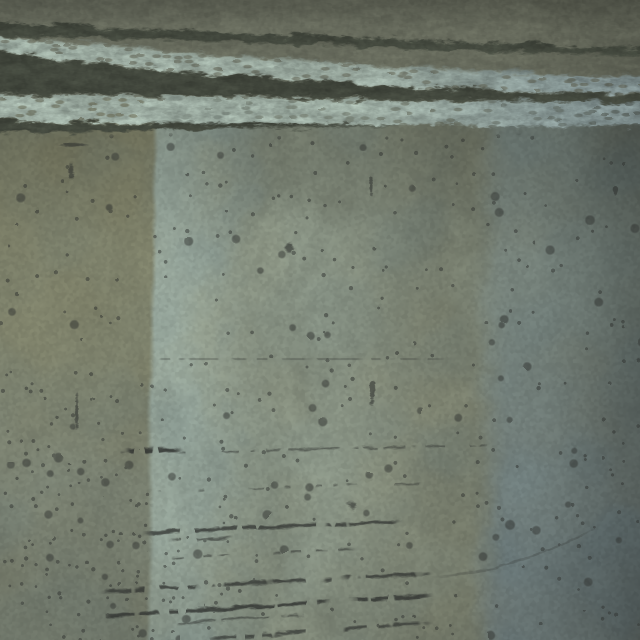
Reproduce this texture procedurally as a Shadertoy shader.

```glsl
// Weathered concrete wall: stained vertical panels below a ledge of chipped,
// alternately lit and shadowed mouldings, with broken scrapes, pits and a crack.
// All irregularity comes from one cellular noise, layered at several scales.

vec2 hash2(vec2 p) {
    vec3 q = fract(p.xyx * vec3(0.1031, 0.1030, 0.0973));
    q += dot(q, q.yzx + 33.33);
    return fract((q.xx + q.yz) * q.zy);
}

// x: distance to nearest point, y: id of its cell, z: smoothly blended value
vec3 cells(vec2 p) {
    vec2 base = floor(p);
    vec2 nearest = vec2(9.0, 0.0);
    vec2 blend = vec2(0.0);
    for (int j = -1; j <= 1; j++)
    for (int i = -1; i <= 1; i++) {
        vec2 cell = base + vec2(i, j);
        vec2 d = cell + hash2(cell) - p;
        float id = hash2(cell + 71.0).x;
        float d2 = dot(d, d);
        if (d2 < nearest.x) nearest = vec2(d2, id);
        blend += vec2(id, 1.0) * exp(-5.0 * d2);
    }
    return vec3(sqrt(nearest.x), nearest.y, blend.x / blend.y);
}

// Layered cellular stains, centred on zero
float mottle(vec2 p) {
    float sum = 0.0, amp = 1.0;
    for (int i = 0; i < 4; i++) {
        sum += amp * (cells(p).z - 0.5);
        p = mat2(1.6, 1.2, -1.2, 1.6) * p + 17.0;
        amp *= 0.6;
    }
    return sum;
}

float band(float v, float lo, float hi, float soft) {
    return smoothstep(lo - soft, lo + soft, v) * (1.0 - smoothstep(hi - soft, hi + soft, v));
}

// Vertical panels, with stains shifting their soft borders
vec3 wallColor(vec2 uv, float stain, float px) {
    float x = uv.x + 0.10 * stain;
    vec3 c = mix(vec3(0.575, 0.64, 0.605), vec3(0.515, 0.56, 0.51), smoothstep(0.27, 0.42, x));
    c = mix(c, vec3(0.455, 0.485, 0.43), 0.85 * smoothstep(0.52, 0.71, x));
    vec3 cool = mix(vec3(0.43, 0.49, 0.495), vec3(0.465, 0.52, 0.50), smoothstep(0.1, 0.6, uv.y));
    c = mix(c, cool, smoothstep(0.73, 0.79, uv.x + 0.02 * stain));
    vec3 warm = mix(vec3(0.465, 0.50, 0.45), vec3(0.485, 0.505, 0.425), smoothstep(0.2, 0.5, uv.y));
    float seam = 0.24 + 0.006 * stain - 0.008 * (0.8 - uv.y);
    c = mix(warm, c, smoothstep(-0.004 - px, 0.004 + px, uv.x - seam));
    c *= 1.0 - 0.27 * smoothstep(0.80, 1.03, uv.x);
    c *= 1.0 - 0.15 * smoothstep(0.55, 0.82, uv.y);
    return c * (1.0 - 0.08 * smoothstep(0.25, 0.0, uv.y));
}

// Ledge: lit faces and shadow gaps, each between two gently curved edges
vec3 addLedge(vec3 c, vec2 uv, float rough, float chip, float px) {
    float x = uv.x, y = uv.y + 0.009 * rough;
    float soft = 0.0015 + px;
    vec3 shade = vec3(0.255, 0.275, 0.235) * (1.0 + 0.18 * rough);
    vec3 lit = mix(vec3(0.60, 0.66, 0.62), vec3(0.49, 0.55, 0.55), smoothstep(0.5, 1.0, x));
    lit *= 1.0 + 0.22 * rough;
    vec3 olive = vec3(0.40, 0.415, 0.36) * (1.0 - 0.15 * smoothstep(0.95, 1.0, uv.y));
    olive *= 1.0 - 0.12 * smoothstep(0.75, 1.0, x) + 0.10 * rough;
    float midTop = 0.919 - 0.125 * x + 0.06 * x * x;
    float lowEdge = 0.812 - 0.020 * x + 0.011 * x * x;
    c = mix(c, olive, smoothstep(-soft, soft, y - 0.845));
    float faces = max(band(y, midTop, 0.945 - 0.105 * x + 0.04 * x * x, 0.003 + px),
                      band(y, lowEdge, 0.852 - 0.012 * x, soft));
    c = mix(c, lit, faces * (1.0 - 0.65 * chip));
    float gaps = max(band(y, 0.945 - 0.031 * x, 0.964 - 0.039 * x, soft),
                     band(y, 0.853 - 0.012 * x, midTop, soft));
    float lip = band(y, 0.792 + 0.018 * x, lowEdge, soft) * (1.0 - smoothstep(0.60, 0.64, x));
    return mix(c, shade, max(gaps, lip));
}

// Broken scrapes: x start, x end, height at start, strength
float scrapes(vec2 uv, float rough, float gaps, float px) {
    vec4 marks[10] = vec4[10](
        vec4(0.18, 0.28, 0.295, 1.0), vec4(0.28, 0.76, 0.293, 0.35),
        vec4(0.23, 0.62, 0.168, 0.8), vec4(0.27, 0.36, 0.156, 0.5),
        vec4(0.27, 0.55, 0.128, 0.45), vec4(0.165, 0.67, 0.075, 0.8),
        vec4(0.165, 0.67, 0.037, 0.9), vec4(0.24, 0.52, 0.024, 0.4),
        vec4(0.33, 0.67, 0.003, 0.7), vec4(0.25, 0.74, 0.232, 0.3));
    float ink = 0.0;
    for (int i = 0; i < 10; i++) {
        vec4 m = marks[i];
        float slope = 0.07 * (1.0 - m.z / 0.44);
        float d = abs(uv.y - m.z - slope * (uv.x - m.x) + 0.004 * rough);
        float width = 0.0028 * m.w;
        float line = 1.0 - smoothstep(width - px, width + px + 0.001, d);
        float broken = smoothstep(0.62 - 0.35 * m.w, 0.78 - 0.35 * m.w, gaps);
        ink = max(ink, line * broken * band(uv.x, m.x, m.y, 0.01) * (0.35 + 0.5 * m.w));
    }
    return ink;
}

// Larger pits: centre and radii
float pits(vec2 uv, float rough) {
    vec4 spots[8] = vec4[8](
        vec4(0.111, 0.733, 0.005, 0.015), vec4(0.120, 0.774, 0.018, 0.003),
        vec4(0.580, 0.708, 0.003, 0.013), vec4(0.581, 0.391, 0.004, 0.018),
        vec4(0.120, 0.360, 0.003, 0.020), vec4(0.962, 0.702, 0.003, 0.011),
        vec4(0.452, 0.613, 0.007, 0.009), vec4(0.552, 0.209, 0.009, 0.010));
    float ink = 0.0;
    for (int i = 0; i < 8; i++) {
        float d = length((uv - spots[i].xy) / spots[i].zw) + 1.1 * rough;
        ink = max(ink, 1.0 - smoothstep(0.5, 1.2, d));
    }
    return 0.6 * ink;
}

void mainImage(out vec4 fragColor, in vec2 fragCoord) {
    vec2 uv = fragCoord / iResolution.xy;
    float px = 1.0 / iResolution.y;
    float stain = mottle(uv * vec2(11.0, 9.0));
    float rough = mottle(uv * vec2(35.0, 90.0) + 5.0);
    float grain = cells(uv * 210.0).z - 0.5;
    float gaps = cells(uv * vec2(75.0, 28.0)).z;
    float wall = 1.0 - smoothstep(0.78, 0.80, uv.y);

    vec3 c = wallColor(uv, stain, px);
    float middle = band(uv.x, 0.26, 0.74, 0.04);
    c *= 1.0 + (0.06 + 0.09 * middle) * stain;
    c += vec3(0.012, 0.0, -0.016) * cells(uv * 14.0 + 40.0).z;
    vec3 flake = cells(uv * vec2(55.0, 130.0));
    float chip = step(0.72, flake.y) * (1.0 - smoothstep(0.25, 0.5, flake.x));
    c = addLedge(c, uv, rough, chip, px);

    // Small pits, denser at the lower left
    float density = 0.05 + 0.17 * smoothstep(0.45, 0.05, uv.x) * smoothstep(0.5, 0.1, uv.y);
    float ink = 0.0;
    for (int i = 0; i < 2; i++) {
        vec3 dot3 = cells(uv * (38.0 + 47.0 * float(i)) + 9.0);
        float radius = 0.10 + 0.12 * fract(dot3.y * 57.0);
        ink = max(ink, 0.5 * step(1.0 - density, dot3.y) * (1.0 - smoothstep(radius, radius + 0.14, dot3.x)));
    }
    ink = max(ink, pits(uv, rough));
    ink = max(ink, scrapes(uv, rough, gaps, px));

    // Hairline joint and rising crack
    float joint = 1.0 - smoothstep(0.0006, 0.0012 + px, abs(uv.y - 0.439));
    ink = max(ink, 0.28 * joint * band(uv.x, 0.24, 0.69, 0.02) * smoothstep(0.35, 0.6, gaps));
    float run = uv.x - 0.69;
    float crack = abs(uv.y - 0.099 - 0.1 * run - 0.9 * run * run + 0.003 * rough);
    ink = max(ink, 0.25 * band(uv.x, 0.69, 0.92, 0.02) * (1.0 - smoothstep(0.0006, 0.0014 + px, crack)));

    c = mix(c, vec3(0.19, 0.20, 0.19), ink * wall);
    c *= 1.0 + 0.09 * grain;
    fragColor = vec4(clamp(c, 0.0, 1.0), 1.0);
}
```
